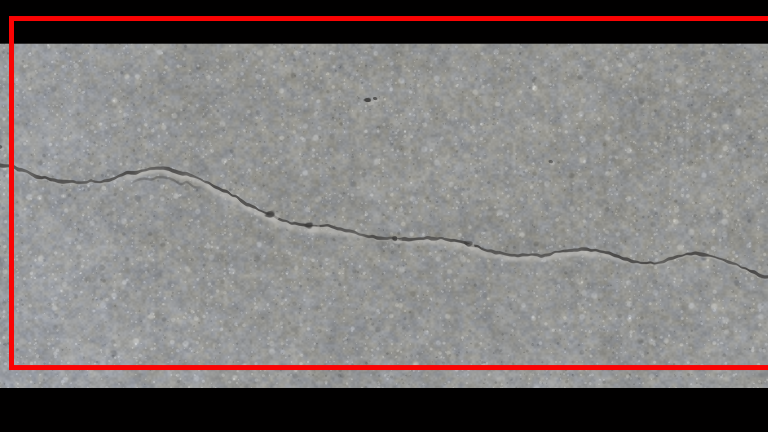
This texture is drawn by a Shadertoy shader. Its source:

```glsl
// Cracked concrete slab between black bands, with a red frame running off the right side.
// The crack is a sum of smooth steps roughened by noise, with a lit ledge below it;
// grain, stone specks and pits come from value noise and jittered cells.

const float SLAB_TOP = 0.899, SLAB_BOTTOM = 0.102;
const float FRAME_LEFT = 0.0266, FRAME_TOP = 0.957, FRAME_BOTTOM = 0.149;
const float FRAME_HALF = 0.0058;
const vec3 FRAME_RED = vec3(0.98, 0.01, 0.01);
const vec3 BAND_BLACK = vec3(0.004, 0.0, 0.0);
const vec3 CONCRETE = vec3(0.575, 0.578, 0.57);
const vec3 COOL_LIGHT = vec3(0.025, 0.03, 0.045);
const vec3 CRACK_DARK = vec3(0.27, 0.265, 0.26);
const vec3 LEDGE_LIGHT = vec3(0.73, 0.725, 0.71);
const float GRAIN_STRENGTH = 0.13;
const float CRACK_ROUGHNESS = 0.009;

// Pits: centre x, centre y, radius, darkness
const vec4 PITS[8] = vec4[8](
    vec4(0.852, 0.768, 0.0085, 0.85), vec4(0.868, 0.772, 0.0050, 0.70),
    vec4(0.626, 0.504, 0.0110, 0.75), vec4(0.716, 0.479, 0.0125, 0.75),
    vec4(0.914, 0.448, 0.0080, 0.80), vec4(1.084, 0.436, 0.0095, 0.60),
    vec4(1.275, 0.626, 0.0050, 0.55), vec4(0.000, 0.659, 0.0060, 0.60));

float hash(vec2 p) {
    return fract(sin(dot(p, vec2(127.1, 311.7))) * 43758.5453);
}

float noise(vec2 p) {
    vec2 i = floor(p), f = fract(p);
    f = f * f * (3.0 - 2.0 * f);
    return mix(mix(hash(i), hash(i + vec2(1, 0)), f.x),
               mix(hash(i + vec2(0, 1)), hash(i + vec2(1, 1)), f.x), f.y);
}

// Height of the crack's centre line, falling from left to right
float crackHeight(float x) {
    float y = 0.622;
    y -= 0.043 * smoothstep(-0.03, 0.16, x);
    y += 0.030 * smoothstep(0.20, 0.36, x);
    y -= 0.131 * smoothstep(0.36, 0.73, x);
    y -= 0.031 * smoothstep(0.74, 0.90, x);
    y -= 0.038 * smoothstep(1.00, 1.21, x);
    y += 0.013 * smoothstep(1.25, 1.34, x);
    y -= 0.030 * smoothstep(1.36, 1.48, x);
    y += 0.020 * smoothstep(1.50, 1.61, x);
    y -= 0.055 * smoothstep(1.62, 1.80, x);
    float wobble = 0.6 * noise(vec2(x * 38.0, 3.0)) + 0.4 * noise(vec2(x * 95.0, 8.0));
    return y + CRACK_ROUGHNESS * (wobble - 0.5);
}

float span(float x, float a, float b, float soft) {
    return smoothstep(a - soft, a + soft, x) * (1.0 - smoothstep(b - soft, b + soft, x));
}

// One round speck per cell, signed so that most are pale and a few dark
float specks(vec2 p, float cells, float density) {
    vec2 g = p * cells, id = floor(g);
    vec2 centre = 0.3 + 0.4 * vec2(hash(id + 5.3), hash(id + 9.1));
    float present = step(1.0 - density, hash(id + 2.7));
    float tone = hash(id + 7.9) < 0.7 ? 1.0 : -0.8;
    float radius = mix(0.15, 0.3, hash(id + 4.4));
    return present * tone * (1.0 - smoothstep(radius * 0.5, radius * 1.3, length(fract(g) - centre)));
}

vec3 concrete(vec2 p) {
    vec3 col = CONCRETE;
    col += COOL_LIGHT * (1.0 - smoothstep(0.0, 0.65, p.x));
    col += 0.5 * COOL_LIGHT * (1.0 - smoothstep(0.1, 0.5, p.y));
    col += 0.035 * (noise(p * 9.0) - 0.5) + 0.05 * (noise(p * 38.0) - 0.5);
    float grain = 0.55 * noise(p * 105.0) + 0.45 * noise(p * 210.0 + 17.0);
    col += GRAIN_STRENGTH * (grain - 0.5);
    col += vec3(0.03, 0.015, -0.03) * (noise(p * 75.0 + 40.0) - 0.5);
    for (int i = 0; i < 3; i++) {
        float cells = 36.0 + 31.0 * float(i);
        col += 0.085 * specks(p + 0.37 * float(i), cells, 0.17);
    }
    return col;
}

vec3 drawCrack(vec3 col, vec2 p, float px) {
    float d = p.y - crackHeight(p.x);
    float chips = noise(vec2(p.x * 30.0, 21.0));
    float broken = max(span(p.x, 0.28, 0.82, 0.05), span(p.x, 0.95, 1.42, 0.07));

    // Lit ledge just under the gap
    float ledge = mix(0.006, 0.011 + 0.012 * chips, broken);
    float lit = smoothstep(-ledge - 0.004, -ledge * 0.5, d) * (1.0 - smoothstep(-0.002, 0.002, d));
    lit *= 0.45 + 0.5 * noise(p * 85.0 + 3.0);
    col = mix(col, LEDGE_LIGHT, lit * mix(0.55, 0.95, broken));

    // Thin side branch under the first hump
    float branch = abs(d + 0.022 + 0.008 * (noise(vec2(p.x * 60.0, 5.0)) - 0.5));
    float branchMask = span(p.x, 0.31, 0.46, 0.02) * (1.0 - smoothstep(0.001, 0.0025 + px, branch));
    col = mix(col, CRACK_DARK, 0.4 * branchMask);

    // Dark gap of varying width
    float halfWidth = mix(0.0015, 0.0042, noise(vec2(p.x * 48.0, 12.0)));
    float gap = 1.0 - smoothstep(halfWidth - px * 0.5, halfWidth + px, abs(d));
    return mix(col, CRACK_DARK, gap * mix(0.65, 0.95, chips));
}

vec3 drawPits(vec3 col, vec2 p) {
    for (int i = 0; i < 8; i++) {
        vec4 pit = PITS[i];
        vec2 q = (p - pit.xy) * vec2(0.85, 1.15);
        float ragged = pit.z * (0.65 + 0.7 * noise(p * 130.0));
        float rim = length(q + pit.z * vec2(-0.6, 0.8));
        col = mix(col, LEDGE_LIGHT, 0.6 * (1.0 - smoothstep(ragged * 0.6, ragged * 1.2, rim)));
        col = mix(col, CRACK_DARK * 0.8, pit.w * (1.0 - smoothstep(ragged * 0.5, ragged, length(q))));
    }
    return col;
}

void mainImage(out vec4 fragColor, in vec2 fragCoord) {
    float px = 1.0 / iResolution.y;
    vec2 p = fragCoord * px;
    vec3 col = drawPits(drawCrack(concrete(p), p, px), p);
    float slab = min(SLAB_TOP - p.y, p.y - SLAB_BOTTOM);
    col = mix(BAND_BLACK, col, smoothstep(-0.5 * px, 0.5 * px, slab));

    // Frame outline, open at the right
    float inside = min(p.x - FRAME_LEFT, min(FRAME_TOP - p.y, p.y - FRAME_BOTTOM));
    float line = FRAME_HALF - abs(inside);
    col = mix(col, FRAME_RED, smoothstep(-0.5 * px, 0.5 * px, line));
    fragColor = vec4(col, 1.0);
}
```
